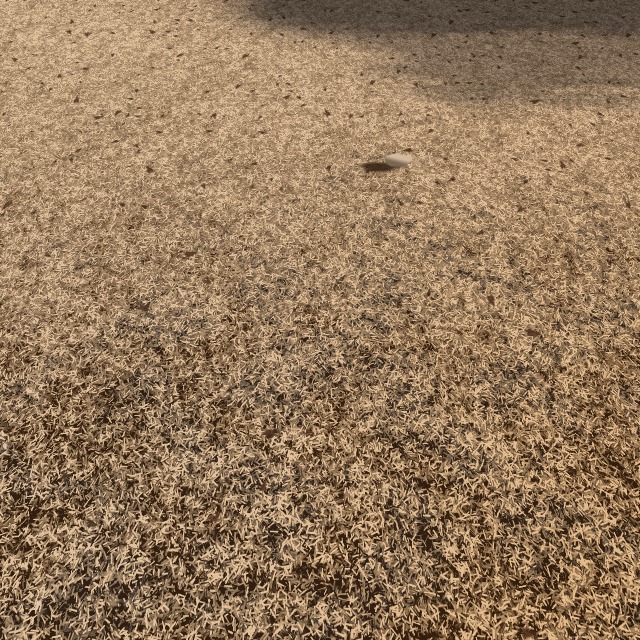
Reproduce this texture procedurally as a Shadertoy shader.

```glsl
const float HORIZON = 1.7;
const vec3 SOIL = vec3(0.19, 0.12, 0.065);
const vec3 BROWN = vec3(0.41, 0.30, 0.19);
const vec3 GREY = vec3(0.36, 0.315, 0.275);
const vec3 DRY = vec3(0.56, 0.455, 0.34);
const vec3 TAN = vec3(0.71, 0.585, 0.45);
const vec3 STRAW = vec3(0.88, 0.76, 0.62);

vec3 hash3(vec2 cell, float seed) {
    vec3 p = fract(vec3(cell.xyx + seed * 17.3) * vec3(0.1031, 0.1030, 0.0973));
    p += dot(p, p.yxz + 33.33);
    return fract((p.xxy + p.yzz) * p.zyx);
}

float waves(vec2 p) {
    float sum = 0.0, amp = 0.5;
    for (int i = 0; i < 4; i++) {
        sum += amp * sin(p.x + 1.7 * sin(p.y)) * cos(p.y + 1.3 * sin(p.x * 0.8));
        p = mat2(1.4, 1.1, -1.1, 1.4) * p + 2.3;
        amp *= 0.6;
    }
    return sum;
}

float cellular(vec2 p, float seed) {
    vec2 id = floor(p);
    float nearest = 2.0;
    for (int k = 0; k < 9; k++) {
        vec2 cell = id + vec2(k % 3, k / 3) - 1.0;
        nearest = min(nearest, length(p - cell - hash3(cell, seed).xy));
    }
    return nearest;
}

float segment(vec2 p, vec2 halfDir) {
    float along = clamp(dot(p, halfDir) / dot(halfDir, halfDir), -1.0, 1.0);
    return length(p - halfDir * along);
}

// One randomly turned blade per cell: x is coverage, y is tone
vec2 blades(vec2 p, float halfLen, float width, float keep, float blur, float seed) {
    vec2 id = floor(p), result = vec2(0.0, 0.5);
    for (int k = 0; k < 9; k++) {
        vec2 cell = id + vec2(k % 3, k / 3) - 1.0;
        vec3 h = hash3(cell, seed), g = hash3(cell, seed + 5.7);
        vec2 dir = halfLen * (0.5 + 0.5 * g.x) * vec2(cos(h.z * 6.283), sin(h.z * 6.283));
        float d = segment(p - cell - h.xy, dir);
        float cover = (1.0 - smoothstep(width - blur, width + blur, d)) * step(g.y, keep);
        result = vec2(max(result.x, cover), mix(result.y, g.z, cover));
    }
    return result;
}

float blob(vec2 p, vec2 radius, float wobble, float blur) {
    vec2 q = p / radius;
    float angle = atan(q.y, q.x);
    float edge = 1.0 + wobble * (sin(angle * 3.0 + 1.0) + 0.6 * sin(angle * 5.0));
    return 1.0 - smoothstep(-blur, blur, (length(q) - edge) * min(radius.x, radius.y));
}

float litter(vec2 p, float keep, float size, float blur, float seed) {
    vec2 cell = floor(p);
    vec3 h = hash3(cell, seed), g = hash3(cell, seed + 3.1);
    vec2 q = p - cell - 0.3 - 0.4 * h.xy;
    float a = g.x * 6.283;
    q = mat2(cos(a), sin(a), -sin(a), cos(a)) * q;
    return blob(q, size * (0.5 + 0.5 * g.y) * vec2(1.0, 0.55), 0.2, blur) * step(h.z, keep);
}

vec3 grassRamp(float tone, float cool) {
    float t = clamp(tone, 0.0, 1.0) * 4.0;
    vec3 col = mix(SOIL, mix(BROWN, GREY, cool), clamp(t, 0.0, 1.0));
    col = mix(col, DRY, clamp(t - 1.0, 0.0, 1.0));
    col = mix(col, TAN, clamp(t - 2.0, 0.0, 1.0));
    return mix(col, STRAW, clamp(t - 3.0, 0.0, 1.0));
}

float treeShade(vec2 uv) {
    float ragged = waves(vec2(uv.x * 7.0 - uv.y * 9.0, uv.y * 75.0));
    float edge = mix(0.985, 0.84, smoothstep(0.28, 0.8, uv.x)) + 0.035 * ragged;
    float soft = smoothstep(edge - 0.03, edge + 0.05, uv.y) * smoothstep(0.25, 0.45, uv.x);
    float core = smoothstep(0.935, 0.965, uv.y + 0.018 * ragged) * smoothstep(0.32, 0.44, uv.x);
    return clamp(0.58 * soft + 0.4 * core, 0.0, 0.95);
}

void mainImage(out vec4 fragColor, in vec2 fragCoord) {
    vec2 uv = fragCoord / iResolution.xy;
    float depth = 1.0 / (HORIZON - uv.y);
    vec2 ground = vec2((uv.x - 0.5) * depth, 1.3 * depth);
    float pixel = 1.2 * depth / iResolution.y;

    // Matted grass
    float tone = 0.1;
    for (int i = 0; i < 5; i++) {
        float layer = float(i);
        vec2 b = blades(ground * 195.0 + layer * 7.37, 0.75, 0.15, 0.85, max(0.06, 120.0 * pixel), layer);
        tone = mix(tone, 0.04 + 0.92 * b.y + 0.04 * (layer - 2.0), b.x);
    }

    // Tufts, hollows between them and broad worn patches
    float patches = waves(ground * 11.0);
    float tufts = cellular(ground * 85.0, 9.0) + 0.8 * cellular(ground * vec2(36.0, 46.0), 13.0);
    tone += 0.30 * (0.82 - tufts) + 0.07 * patches + 0.08 * waves(ground * 33.0 + 1.0);
    float level = mix(0.49, 0.80, smoothstep(0.15, 1.0, uv.y)) + 0.05 * (0.5 - uv.x);
    tone = level + (tone - 0.5) * mix(1.75, 0.85, smoothstep(0.1, 1.0, uv.y));
    vec3 col = grassRamp(tone, smoothstep(-0.3, 0.5, waves(ground * 23.0 + 4.0)));
    col *= mix(vec3(1.0), vec3(1.01, 0.96, 0.87), smoothstep(0.2, 1.0, uv.x) * (1.0 - uv.y));

    // Loose straws, dead leaves and pale chips
    vec2 straw = blades(ground * 36.0, 0.5, 0.03, 0.08, max(0.02, 25.0 * pixel), 21.0);
    col = mix(col, STRAW * (0.85 + 0.2 * straw.y), straw.x * 0.8 * (1.0 - smoothstep(0.1, 0.45, uv.y)));
    float leafShare = mix(0.03, 0.2, smoothstep(0.4, 1.0, uv.y)) + 0.07 * patches;
    col = mix(col, vec3(0.27, 0.16, 0.09), 0.8 * litter(ground * 24.0, leafShare, 0.2, 22.0 * pixel, 31.0));
    col = mix(col, SOIL, 0.75 * litter(ground * 45.0 + 3.0, leafShare * 0.7, 0.24, 40.0 * pixel, 37.0));
    col = mix(col, vec3(0.88, 0.79, 0.68), litter(ground * 36.0, 0.015, 0.13, 30.0 * pixel, 43.0));

    // Shade from trees
    col = mix(col, col * vec3(0.42, 0.43, 0.47), treeShade(uv));

    // Stone and its shadow
    float blur = 1.0 / iResolution.y;
    vec2 s = uv - vec2(0.622, 0.75);
    col = mix(col, SOIL, 0.85 * blob(s + vec2(0.029, 0.011), vec2(0.030, 0.007), 0.08, 2.0 * blur));
    vec3 stone = mix(vec3(0.48, 0.40, 0.32), vec3(0.82, 0.73, 0.62), smoothstep(-0.006, 0.004, s.y + 0.25 * s.x));
    col = mix(col, stone, blob(s, vec2(0.021, 0.010), 0.08, blur));

    fragColor = vec4(col, 1.0);
}
```
